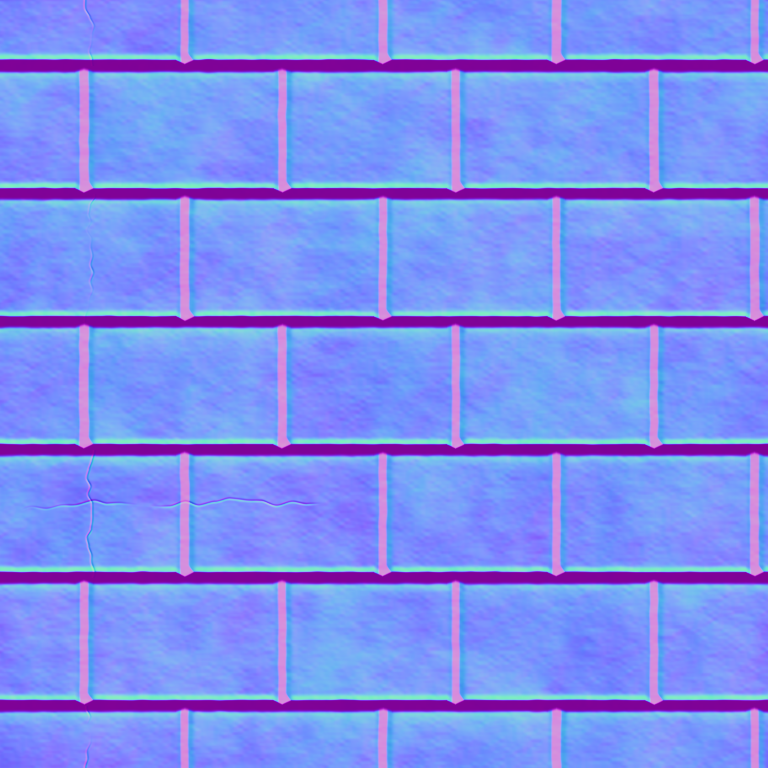
This texture map is drawn by a Shadertoy shader. Its source:

```glsl
// Tangent-space normal map of a plastered block wall: six running-bond courses
// with wide bed grooves and thin bevelled upright joints. Facet normals are
// layered with distance masks, then roughened by the slope of a noise height.

const float PI = 3.14159265;
const float COURSES = 6.0;
const float BED_Y = 0.081;          // lowest bed groove
const int   JOINTS = 4;             // joints per course
const float FIRST_JOINT = 0.7245;   // joint starting the run of wide blocks
const float WIDE_BLOCK = 0.258;     // the fourth block takes what remains
const float COURSE_SHIFT = 0.131;   // shift of every other course
const float BED_HALF = 0.0078;
const float JOINT_HALF = 0.0056;
const float EDGE_SOFT = 0.0018;
const float GRAIN_HEIGHT = 0.0027;
const float CRACK_DEPTH = 0.0011;
const float CRACK_WIDTH = 0.0015;
const float SLOPE_STEP = 0.0013;

const vec3 WALL_NORMAL  = vec3(-0.04, 0.18, 0.96);
const vec3 BED_NORMAL   = vec3( 0.00, -0.97, 0.18);
const vec3 LIP_NORMAL   = vec3(-0.02, 0.84, 0.52);
const vec3 JOINT_NORMAL = vec3( 0.70, 0.10, 0.70);
const vec3 SHADE_NORMAL = vec3(-0.46, 0.26, 0.85);

float hash(vec2 p) {
    return fract(sin(dot(p, vec2(127.1, 311.7))) * 43758.5453);
}

// Value noise that wraps over the canvas; cells must be whole numbers.
float noise(vec2 uv, vec2 cells) {
    vec2 p = uv * cells, i = floor(p), f = fract(p);
    f = f * f * (3.0 - 2.0 * f);
    vec2 a = mod(i, cells), b = mod(i + 1.0, cells);
    return mix(mix(hash(a), hash(vec2(b.x, a.y)), f.x),
               mix(hash(vec2(a.x, b.y)), hash(b), f.x), f.y);
}

float bump(float d, float width) {
    return exp(-d * d / (width * width));
}

// Plaster grain, with hairline cracks cut into it.
float plasterHeight(vec2 uv, float oddCourse) {
    float h = 0.0, amp = GRAIN_HEIGHT;
    vec2 cells = vec2(18.0, 26.0);
    for (int i = 0; i < 4; i++) {
        h += amp * noise(uv, cells);
        cells *= 2.0;
        amp *= 0.52;
    }
    float wander = noise(uv, vec2(5.0, 24.0)) + 0.4 * noise(uv, vec2(9.0, 90.0));
    float upright = bump(uv.x - 0.108 - 0.014 * wander, CRACK_WIDTH);
    upright *= oddCourse * smoothstep(0.25, 0.6, noise(uv + 0.3, vec2(6.0, 20.0)));
    float sag = noise(uv, vec2(14.0, 5.0)) + 0.5 * noise(uv, vec2(50.0, 5.0));
    float level = bump(uv.y - 0.328 - 0.018 * sag, CRACK_WIDTH);
    level *= (1.0 - smoothstep(0.4, 0.5, uv.x)) * smoothstep(0.3, 0.7, noise(uv, vec2(16.0, 4.0)));
    return h - CRACK_DEPTH * (upright + level);
}

void mainImage(out vec4 fragColor, in vec2 fragCoord) {
    vec2 uv = fragCoord / iResolution.xy;
    float soft = max(EDGE_SOFT, 0.8 / iResolution.y);

    // Course, and heights above and below its two bed grooves
    float level = (uv.y - BED_Y) * COURSES;
    float course = mod(floor(level), COURSES);
    float odd = mod(course, 2.0);
    float above = fract(level) / COURSES;
    float below = 1.0 / COURSES - above;

    // Nearest joint, and the block to the right of the last joint passed
    float dx = 1.0, passed = 1.0, block = 0.0, joint = 0.0;
    for (int i = 0; i < JOINTS; i++) {
        float d = uv.x - FIRST_JOINT - float(i) * WIDE_BLOCK + (1.0 - odd) * COURSE_SHIFT;
        float near = d - floor(d + 0.5);
        if (abs(near) < abs(dx)) { dx = near; joint = float(i); }
        if (fract(d) < passed) { passed = fract(d); block = float(i); }
    }
    dx += 0.0012 * (noise(uv, vec2(8.0, 60.0)) - 0.5);

    // Broad unevenness of the plaster
    vec3 n = WALL_NORMAL;
    n.y += 0.30 * (noise(uv, vec2(9.0, 14.0)) - 0.5) + 0.22 * (noise(uv, vec2(40.0, 18.0)) - 0.5);
    n.x += 0.16 * (noise(uv + 0.5, vec2(14.0, 10.0)) - 0.5);
    n.y += 0.12 * (hash(vec2(block, course) + 3.0) - 0.5);

    // Groove edges: notched where a joint runs into them
    float notch = max(0.0, 1.0 - abs(dx) / 0.012);
    float wobble = 0.0012 * (noise(uv, vec2(70.0, 6.0)) - 0.5);
    float sizeBelow = BED_HALF * mix(0.88, 1.12, hash(vec2(course, 7.0)));
    float sizeAbove = BED_HALF * mix(0.88, 1.12, hash(vec2(mod(course + 1.0, COURSES), 7.0)));
    float fromBed = above - sizeBelow + 0.0055 * notch + wobble;
    float fromTop = below - sizeAbove + 0.0035 * notch + wobble;

    // Bright lips: a sharp one over each groove, a fading one under it
    n = mix(n, LIP_NORMAL, bump(fromBed - 0.0032, 0.0042));
    float glow = smoothstep(-0.003, 0.004, fromTop) * exp(-max(fromTop - 0.004, 0.0) / 0.008);
    n = mix(n, LIP_NORMAL, 0.55 * glow);

    // Joint: lit bevel, flared to the right at its foot, and its shaded side
    float halfWidth = JOINT_HALF * mix(0.85, 1.1, hash(vec2(joint, course)));
    float flare = 0.007 * (1.0 - smoothstep(0.004, 0.018, above));
    float bevel = smoothstep(-soft, soft, dx + halfWidth)
                * (1.0 - smoothstep(-soft, soft, dx - halfWidth - flare));
    n = mix(n, SHADE_NORMAL, 0.85 * bump(dx - halfWidth - 0.0035, 0.005));
    n = mix(n, SHADE_NORMAL, 0.35 * bump(dx + halfWidth + 0.002, 0.003));
    n = mix(n, JOINT_NORMAL, 0.95 * bevel);

    // Bed groove: crisp upper edge, softer lower edge
    float bed = max(1.0 - smoothstep(-soft, soft, fromBed),
                    1.0 - smoothstep(-2.0 * soft, 2.0 * soft, fromTop));
    n = mix(n, BED_NORMAL, bed);

    // Fine roughness from the height slope
    float h = plasterHeight(uv, odd);
    vec2 slope = vec2(plasterHeight(uv + vec2(SLOPE_STEP, 0.0), odd),
                      plasterHeight(uv + vec2(0.0, SLOPE_STEP), odd)) - h;
    n.xy -= slope / SLOPE_STEP * (1.0 - 0.85 * bed) * (1.0 - 0.5 * bevel);

    fragColor = vec4(0.5 + 0.5 * normalize(n), 1.0);
}
```
